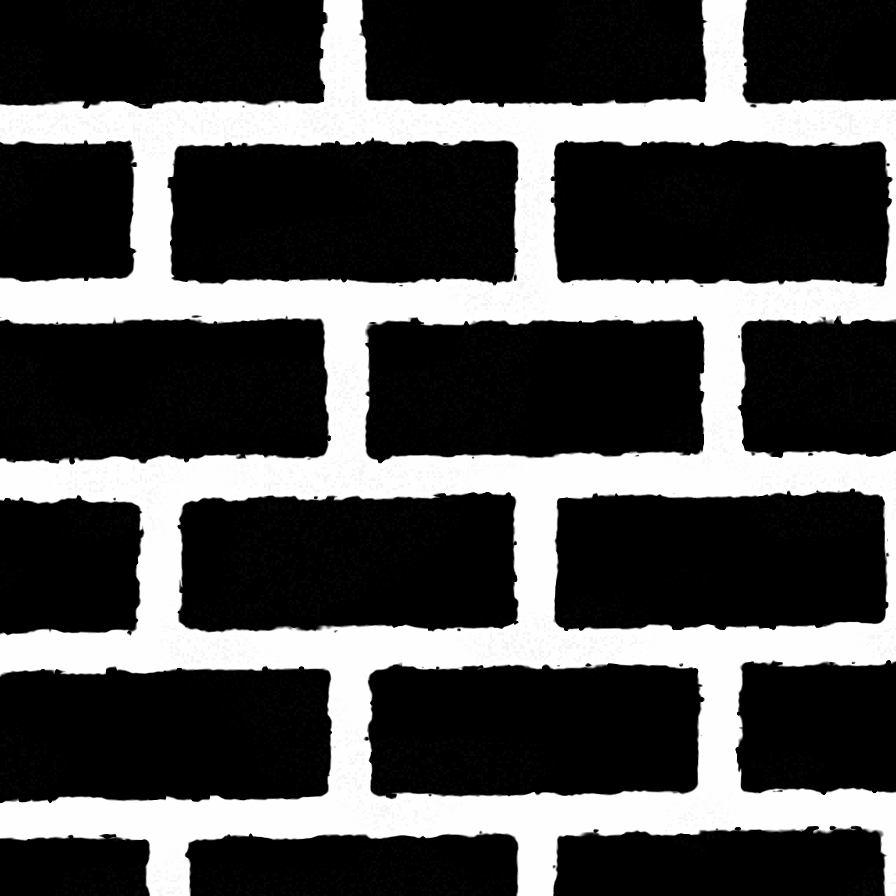
Give the GLSL for this pattern, as a three.js fragment shader.

```glsl
// Running-bond wall of rough black bricks with wide white mortar joints, slightly in perspective.
varying vec2 vUv;

const float JOINT_WIDTH = 0.046;
const float EDGE_SOFTNESS = 0.0014;
const vec3 MORTAR = vec3(0.995);
const vec3 BRICK = vec3(0.0);

float hash(vec2 p) {
  vec3 q = fract(vec3(p.xyx) * 0.1031);
  q += dot(q, q.yzx + 33.33);
  return fract((q.x + q.y) * q.z);
}

float noise(vec2 p) {
  vec2 i = floor(p);
  vec2 f = fract(p);
  f = f * f * (3.0 - 2.0 * f);
  float low = mix(hash(i), hash(i + vec2(1.0, 0.0)), f.x);
  float high = mix(hash(i + vec2(0.0, 1.0)), hash(i + vec2(1.0, 1.0)), f.x);
  return mix(low, high, f.y);
}

// Courses get shorter towards the bottom; y is measured down from the top.
float jointY(float row) {
  return 0.1367 + 0.2018 * row - 0.0021 * row * row;
}

float rowAt(float y) {
  return (0.2018 - sqrt(0.2018 * 0.2018 - 0.0084 * (y - 0.1367))) / 0.0042;
}

// Bricks also get narrower towards the bottom.
float brickPitch(float row) {
  return 0.4225 - 0.0028 * row;
}

float jointX(float column, float row) {
  return 0.598 + column * brickPitch(row) - 0.0017 * (4.0 - row) * column * column;
}

float roundedBox(vec2 p, vec2 halfSize, float radius) {
  vec2 d = abs(p) - halfSize + radius;
  return length(max(d, 0.0)) + min(max(d.x, d.y), 0.0) - radius;
}

// Long flat steps, small sharp nubs and fine grain along the brick edges.
float roughness(vec2 p) {
  float steps = smoothstep(0.35, 0.65, noise(p * 38.0)) - 0.5;
  float nubs = smoothstep(0.72, 0.92, noise(p * 125.0 + 17.0));
  float grain = noise(p * 210.0 + 5.0) - 0.5;
  return 0.0038 * steps - 0.0038 * nubs + 0.0018 * grain;
}

float brickDistance(vec2 p) {
  float row = floor(rowAt(p.y));
  float stagger = 0.5 * mod(row, 2.0);
  float column = floor((p.x - 0.598) / brickPitch(row) - stagger) + stagger;

  vec2 topLeft = vec2(jointX(column, row), jointY(row));
  vec2 bottomRight = vec2(jointX(column + 1.0, row), jointY(row + 1.0));
  vec2 halfSize = 0.5 * (bottomRight - topLeft - JOINT_WIDTH);
  vec2 local = p - 0.5 * (topLeft + bottomRight);

  // Each brick has its own offset, slant and corner wear.
  vec2 id = vec2(column * 2.0, row) + 20.0;
  float slant = 0.012 * (hash(id + 3.0) - 0.5);
  local += 0.003 * (vec2(hash(id), hash(id + 7.0)) - 0.5);
  local += slant * vec2(-local.y, local.x);
  float radius = mix(0.003, 0.013, hash(id + 11.0));
  return roundedBox(local, halfSize, radius) + roughness(p);
}

// Faint dots gathered in patches.
float speckle(vec2 p) {
  float patches = smoothstep(0.5, 0.75, noise(p * vec2(9.0, 14.0)));
  float dots = step(0.82, hash(floor(p * 384.0)));
  return patches * dots;
}

void main() {
  vec2 p = vec2(vUv.x, 1.0 - vUv.y);

  // Lower courses rise gently to the right.
  vec2 tilted = p;
  tilted.y += 0.011 * smoothstep(0.3, 0.6, p.y) * (p.x - 0.5);

  float d = brickDistance(tilted);
  float mortarMask = smoothstep(-EDGE_SOFTNESS, EDGE_SOFTNESS, d);
  float dust = speckle(p);
  vec3 mortar = MORTAR - 0.035 * dust * smoothstep(0.004, 0.010, d);
  vec3 brick = BRICK + 0.025 * dust;
  gl_FragColor = vec4(mix(brick, mortar, mortarMask), 1.0);
}
```
